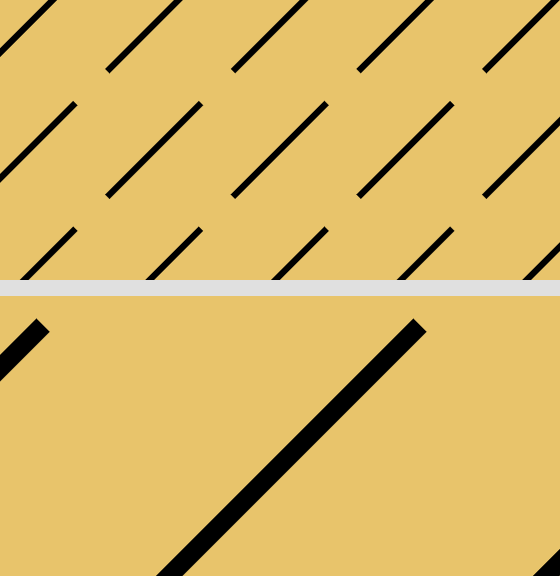
Top, the full canvas; bottom, a detail of the centre.
Write a WebGL 1 fragment shader that draws this pattern.

```glsl
precision highp float;

uniform vec2 u_resolution;

const vec3 SAND = vec3(0.910, 0.769, 0.420);
const vec3 INK = vec3(0.0);

const float TILE_SIZE = 0.4487;                 // in canvas heights
const vec2 DASH_CENTER = vec2(0.2270, 0.0354);  // in tiles
const float DASH_HALF_LENGTH = 0.5275;
const float DASH_HALF_WIDTH = 0.025;

// Position relative to the nearest repeat of center
vec2 repeatAround(vec2 p, vec2 center) {
    return fract(p - center + 0.5) - 0.5;
}

// Coordinates along and across the rising diagonal
vec2 toDiagonal(vec2 p) {
    return vec2(p.x + p.y, p.y - p.x) * sqrt(0.5);
}

// Signed distance to a box with square corners
float boxDistance(vec2 p, vec2 halfSize) {
    vec2 d = abs(p) - halfSize;
    return length(max(d, 0.0)) + min(max(d.x, d.y), 0.0);
}

// Coverage of a shape, smoothed over one pixel
float coverage(float dist, float pixel) {
    return clamp(0.5 - dist / pixel, 0.0, 1.0);
}

void main() {
    vec2 tilePos = gl_FragCoord.xy / (u_resolution.y * TILE_SIZE);
    float pixel = 1.0 / (u_resolution.y * TILE_SIZE);

    // One diagonal dash per tile
    vec2 local = toDiagonal(repeatAround(tilePos, DASH_CENTER));
    float dash = boxDistance(local, vec2(DASH_HALF_LENGTH, DASH_HALF_WIDTH));

    gl_FragColor = vec4(mix(SAND, INK, coverage(dash, pixel)), 1.0);
}
```
